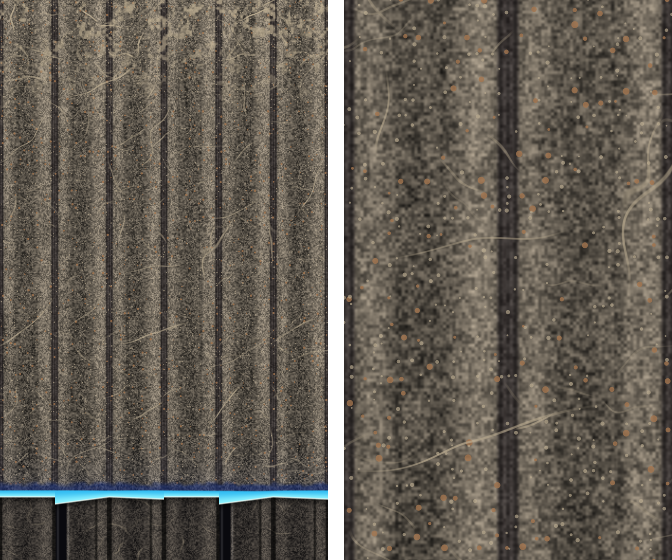
Left, the full canvas; right, a detail of the centre.
A Shadertoy shader for this texture:

```glsl
// Six worn, ribbed metal panels above a glowing cyan lip and a shadowed lower skirt.
// Each rib is a smooth tone profile with a grooved seam; grain, specks and curved
// scratches come from hashed grids, so every panel wears differently.

const float PANELS = 6.0;
const float LIP_TOP = 0.211;
const vec3 METAL_TINT = vec3(1.08, 1.0, 0.88);
const vec3 SEAM_COLOR = vec3(0.25, 0.225, 0.225);
const vec3 SCRATCH_COLOR = vec3(0.74, 0.68, 0.57);
const vec3 RUST_COLOR = vec3(0.64, 0.46, 0.31);
const vec3 HAZE_COLOR = vec3(0.14, 0.20, 0.40);
const vec3 GAP_COLOR = vec3(0.035, 0.035, 0.055);

float hash(vec2 p) {
    vec3 q = fract(p.xyx * 0.1031);
    q += dot(q, q.yzx + 33.33);
    return fract((q.x + q.y) * q.z);
}

float noise(vec2 p) {
    vec2 i = floor(p), f = fract(p);
    f = f * f * (3.0 - 2.0 * f);
    return mix(mix(hash(i), hash(i + vec2(1, 0)), f.x),
               mix(hash(i + vec2(0, 1)), hash(i + vec2(1, 1)), f.x), f.y);
}

float bump(float x, float centre, float width) {
    float d = (x - centre) / width;
    return exp(-d * d);
}

// Soft coverage of a band lo..hi
float band(float x, float lo, float hi, float soft) {
    return smoothstep(lo - soft, lo + soft, x) * (1.0 - smoothstep(hi - soft, hi + soft, x));
}

// Sparse round specks on a jittered grid
float specks(vec2 p, float cells, float density, float soft) {
    vec2 q = p * cells, id = floor(q);
    vec2 centre = 0.3 + 0.4 * vec2(hash(id + 3.1), hash(id + 8.7));
    float radius = mix(0.1, 0.27, hash(id + 15.3));
    float d = length(fract(q) - centre);
    float dot_ = 1.0 - smoothstep(radius - soft * cells * 0.5, radius + soft * cells * 0.5, d);
    return dot_ * step(hash(id + 41.0), density);
}

// Tapered, bent hairlines, one candidate per grid cell
float scratches(vec2 p, float cells, float density, float tilt, float spread, float soft) {
    vec2 q = p * cells;
    q += 0.22 * (vec2(noise(q * 2.6), noise(q * 2.6 + 31.0)) - 0.5);
    vec2 id = floor(q);
    float mark = 0.0;
    for (int k = 0; k < 9; k++) {
        vec2 cell = id + vec2(k % 3 - 1, k / 3 - 1);
        vec2 seed = cell + cells * 7.0;
        if (hash(seed) > density) continue;
        vec2 rel = q - cell - 0.2 - 0.6 * vec2(hash(seed + 5.2), hash(seed + 9.4));
        float angle = tilt + spread * (hash(seed + 17.0) - 0.5);
        vec2 dir = vec2(cos(angle), sin(angle));
        float along = dot(rel, dir);
        float bend = 0.7 * (hash(seed + 23.0) - 0.5) * along * along;
        float across = abs(dot(rel, vec2(-dir.y, dir.x)) + bend) / cells;
        float reach = 0.25 + 0.55 * hash(seed + 29.0);
        float line = 1.0 - smoothstep(0.0004, 0.0008 + soft, across);
        float taper = 1.0 - smoothstep(0.4 * reach, reach, abs(along));
        mark = max(mark, line * taper * (0.4 + 0.6 * hash(seed + 37.0)));
    }
    return mark * (0.5 + 0.5 * noise(p * 70.0));
}

// Rib profile: dark middle between a narrow and a broad lit flank
float ribTone(float t) {
    return 0.295 + 0.13 * bump(t, 0.15, 0.13) + 0.16 * bump(t, 0.83, 0.16);
}

float grain(vec2 p) {
    return 0.24 * (noise(p * 310.0) - 0.5) + 0.16 * (noise(p * 170.0 + 50.0) - 0.5)
         + 0.07 * (noise(p * vec2(60.0, 18.0)) - 0.5);
}

vec3 upperSheet(vec2 p, float t, float soft) {
    float top = smoothstep(1.25, 1.72, p.y);
    float low = 1.0 - smoothstep(0.3, 0.9, p.y);
    float tone = ribTone(t) + grain(p) - 0.03 * low;
    tone += 0.03 * top - 0.05 * bump(noise(vec2(p.x * 90.0, p.y * 3.0)), 0.9, 0.12);
    vec3 color = tone * METAL_TINT + 0.01;

    // Grooved seam: a dull band holding fine vertical lines
    float side = fract(t + 0.5) - 0.5;
    float seam = 1.0 - smoothstep(0.045, 0.08, abs(side));
    float groove = bump(abs(side), 0.045, 0.016) + 0.8 * bump(side, 0.0, 0.014);
    color = mix(color, SEAM_COLOR + 0.4 * grain(p), 0.8 * seam);
    color *= 1.0 - 0.38 * min(groove, 1.0);

    // Specks, grime and scratches, thickest toward the top
    color = mix(color, RUST_COLOR, 0.8 * specks(p, 75.0, 0.13, soft));
    color = mix(color, SCRATCH_COLOR, 0.65 * specks(p + 4.0, 125.0, 0.12 + 0.2 * top, soft));
    float grime = smoothstep(0.52, 0.8, noise(p * 28.0) * 0.5 + noise(p * 110.0) * 0.5);
    color = mix(color, SCRATCH_COLOR, 0.8 * grime * top);
    float wear = scratches(p, 5.0, 0.55, 0.75, 1.1, soft);
    wear = max(wear, 0.75 * scratches(p + 2.0, 9.0, 0.3, 1.2, 3.1, soft));
    wear = max(wear, 0.5 * scratches(p + 5.0, 17.0, 0.25 + 0.3 * low, 0.0, 1.6, soft));
    wear = max(wear, 1.3 * top * scratches(p + 7.0, 10.0, 0.9, 1.5, 3.1, soft));
    color = mix(color, SCRATCH_COLOR, min(wear, 0.9));

    // Ragged blue reflection just above the lip
    float rise = p.y - LIP_TOP + 0.012 * (noise(p * 55.0) - 0.5);
    float haze = 0.85 * (1.0 - smoothstep(0.008, 0.03, rise)) + 0.15 * exp(-max(rise, 0.0) * 14.0);
    return mix(color, HAZE_COLOR + 0.5 * grain(p), clamp(haze, 0.0, 0.85));
}

vec3 lowerSkirt(vec2 p, float t, float group, float lip, float soft) {
    float tone = 0.7 * ribTone(t) - 0.03 + 0.65 * grain(p);
    vec3 color = tone * METAL_TINT + vec3(0.0, 0.0, 0.01);
    color = mix(color, SCRATCH_COLOR, 0.4 * scratches(p + 3.0, 15.0, 0.5, 0.4, 2.5, soft));
    float edge = 1.0 - smoothstep(0.03, 0.055, abs(fract(t + 0.5) - 0.5));
    color *= 1.0 - 0.65 * edge;
    float second = 1.0 - step(0.5, abs(group - 1.0));
    float third = step(1.5, group);
    color = mix(color, GAP_COLOR, second * band(t, 0.02, 0.22, 0.02));
    color += 0.12 * second * (bump(t, 0.25, 0.018) + bump(t, 0.06, 0.02));
    color *= 1.0 - 0.6 * max(second, third) * bump(t, 0.76, 0.025);
    return color * (0.55 + 0.45 * smoothstep(0.0, 0.025, lip - p.y));
}

void mainImage(out vec4 fragColor, in vec2 fragCoord) {
    vec2 p = fragCoord / iResolution.x;
    float soft = 1.0 / iResolution.x;
    float t = fract(p.x * PANELS);
    float group = mod(floor(p.x * PANELS), 3.0);

    // Lower lip edge: flat, rising, then gently falling in each group of three
    float lip = 0.191;
    if (group > 1.5) lip = mix(0.191, 0.184, t);
    else if (group > 0.5) lip = mix(0.169, 0.191, t);

    float ceiling = LIP_TOP + 0.003 * (noise(vec2(p.x * 9.0, 2.0)) - 0.5);
    vec3 glow = mix(vec3(0.55, 0.95, 1.0), vec3(0.2, 0.74, 0.95), smoothstep(lip, ceiling, p.y));
    glow = mix(glow, vec3(0.96, 0.98, 0.95), band(p.y, lip - 0.002, lip + 0.003, soft));

    vec3 color = p.y > 0.5 * (lip + ceiling) ? upperSheet(p, t, soft)
                                             : lowerSkirt(p, t, group, lip, soft);
    color = mix(color, glow, band(p.y, lip, ceiling, soft));
    fragColor = vec4(clamp(color, 0.0, 1.0), 1.0);
}
```
